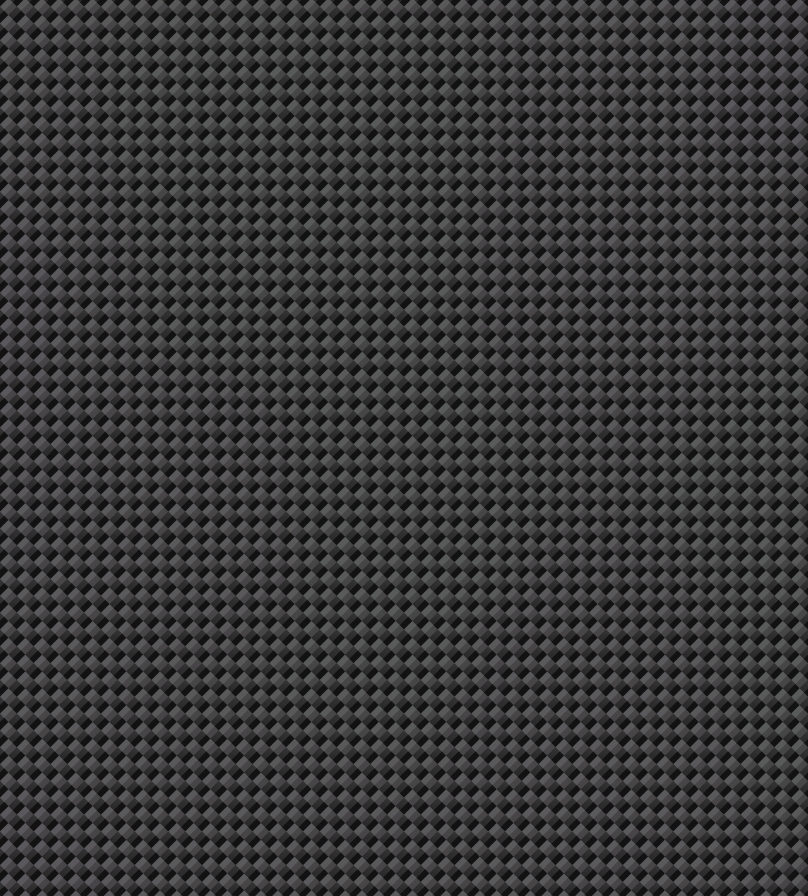
Reproduce this texture procedurally as a Shadertoy shader.

```glsl
float hash(vec2 p) {
    return fract(sin(dot(p, vec2(127.1, 311.7))) * 43758.55);
}

float noise(vec2 p) {
    vec2 i = floor(p), f = fract(p);
    f = f * f * (3.0 - 2.0 * f);
    return mix(mix(hash(i), hash(i + vec2(1, 0)), f.x),
               mix(hash(i + vec2(0, 1)), hash(i + vec2(1, 1)), f.x), f.y);
}

// Checker of diamonds, each split into two facets along its rising diagonal.
vec3 weave(vec2 p) {
    vec2 diagonal = vec2(p.x + p.y, p.y - p.x) + 0.5;
    vec2 cell = floor(diagonal);
    vec2 local = fract(diagonal);
    bool raised = mod(cell.x + cell.y, 2.0) < 0.5;
    bool upperLeft = local.y > 0.5;

    vec3 lightFacet = upperLeft ? vec3(0.35, 0.35, 0.355) : vec3(0.28, 0.272, 0.278);
    vec3 darkFacet = upperLeft ? vec3(mix(0.16, 0.20, local.x)) : vec3(0.07);
    return raised ? lightFacet : darkFacet;
}

void mainImage(out vec4 fragColor, in vec2 fragCoord) {
    float period = iResolution.x / 48.0;
    vec3 color = vec3(0.0);

    // Average a 4 by 4 grid of samples to smooth the edges.
    for (int i = 0; i < 16; i++) {
        vec2 offset = (vec2(i % 4, i / 4) + 0.5) / 4.0 - 0.5;
        vec2 p = (fragCoord + offset - vec2(0.0, iResolution.y)) / period;
        color += weave(p + vec2(-0.5, 0.39)) / 16.0;
    }

    // Faint drift between cool and greenish grey.
    float drift = noise(fragCoord / iResolution.x * 4.0) - 0.5;
    color *= 1.0 + drift * vec3(-0.02, 0.025, -0.03);
    fragColor = vec4(color, 1.0);
}
```
